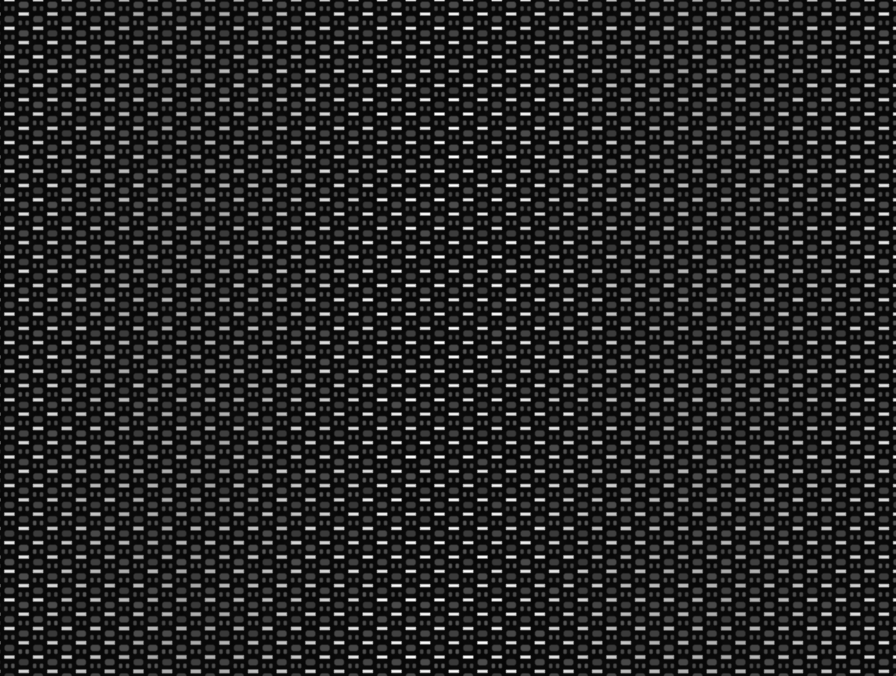
Reproduce this pattern procedurally as a Shadertoy shader.

```glsl
const float TAU = 6.2831853;
const vec2 REPEATS = vec2(31.25, 31.35);   // repeats per canvas width
const vec2 ANCHOR = vec2(0.4905, 0.4996);  // centre of one bright dash
const float SOFTNESS = 0.04;               // minimum edge blur, in cells

const vec3 BASE = vec3(0.035);
const vec3 OVAL_GREY = vec3(0.26);
const vec3 DOT_GREY = vec3(0.31);
const vec3 DASH_DULL = vec3(0.68);
const vec3 DASH_BRIGHT = vec3(0.95);

float hash21(vec2 p) {
    vec3 h = fract(vec3(p.xyx) * 0.1031);
    h += dot(h, h.yzx + 33.33);
    return fract((h.x + h.y) * h.z);
}

float valueNoise(vec2 p) {
    vec2 cell = floor(p);
    vec2 f = fract(p);
    f = f * f * (3.0 - 2.0 * f);
    float low = mix(hash21(cell), hash21(cell + vec2(1.0, 0.0)), f.x);
    float high = mix(hash21(cell + vec2(0.0, 1.0)), hash21(cell + 1.0), f.x);
    return mix(low, high, f.y);
}

float roundBox(vec2 p, vec2 halfSize, float radius) {
    vec2 d = abs(p) - halfSize + radius;
    return length(max(d, 0.0)) + min(max(d.x, d.y), 0.0) - radius;
}

float coverage(float dist, float blur) {
    return 1.0 - smoothstep(-blur, blur, dist);
}

// Broad vertical bands of light: bright in the middle, duller at each side
float sheenAt(float x) {
    return 0.5 + 0.5 * cos(TAU * (x - 0.5) / 0.6);
}

// One column of the weave: dash, pair of dots, then a dim oval, going down
vec3 paintThread(vec3 color, vec2 q, float sheen, float blur) {
    vec2 down = vec2(q.x + 0.5, 0.15 - q.y);
    vec2 id = floor(down);
    vec2 p = fract(down) - vec2(0.5, 0.15);
    float wear = hash21(id + 57.0) - 0.5;

    float oval = roundBox(p - vec2(0.0, 0.68), vec2(0.17, 0.11), 0.09);
    color = mix(color, OVAL_GREY * (1.0 + 0.3 * wear), coverage(oval, blur));

    vec2 mirrored = vec2(abs(p.x) - 0.12, p.y - 0.31);
    float dots = roundBox(mirrored, vec2(0.06, 0.08), 0.05);
    color = mix(color, DOT_GREY * (1.0 - 0.25 * wear), coverage(dots, blur));

    vec2 dashSize = vec2(0.18, mix(0.068, 0.052, sheen));
    float dash = roundBox(p, dashSize, 0.03);
    vec3 dashColor = mix(DASH_DULL, DASH_BRIGHT, sheen) * (1.0 + 0.1 * wear);
    return mix(color, dashColor, coverage(dash, blur));
}

void mainImage(out vec4 fragColor, in vec2 fragCoord) {
    vec2 p = fragCoord / iResolution.x;
    vec2 q = (p - ANCHOR) * REPEATS;
    float blur = max(SOFTNESS, 0.75 * REPEATS.x / iResolution.x);
    float sheen = sheenAt(p.x);

    // Dark cloth with faint grain
    vec3 color = BASE * (0.8 + 0.4 * valueNoise(q * 4.0 + 200.0));

    // Two interleaved sets of columns, offset by half a repeat
    for (int i = 0; i < 2; i++) {
        color = paintThread(color, q - 0.5 * float(i), sheen, blur);
    }

    fragColor = vec4(color, 1.0);
}
```
